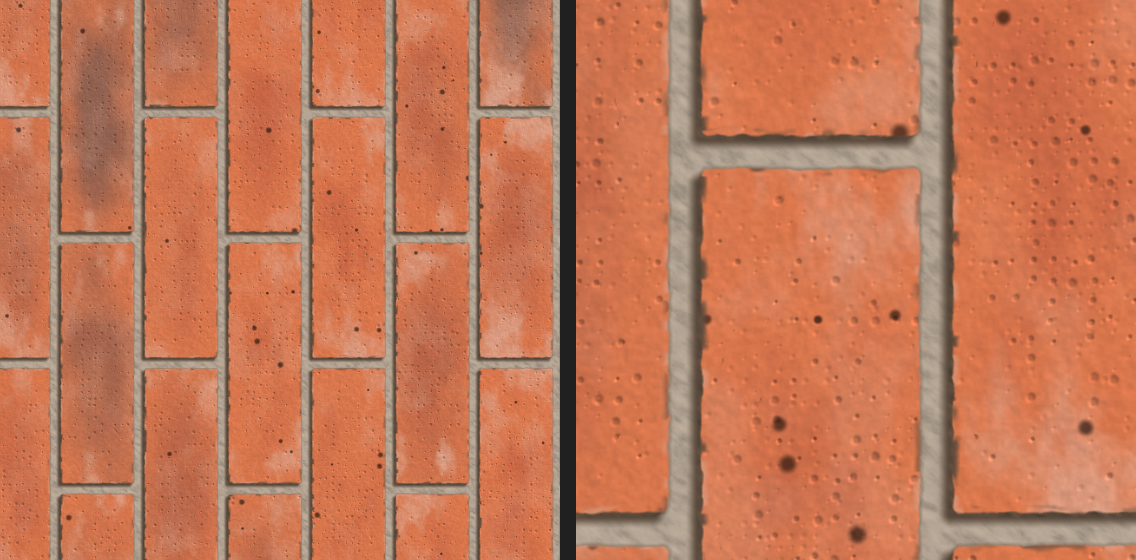
Left: the whole. Right: its middle third, enlarged.
This texture is drawn by a WebGL 2 fragment shader. Its source:

```glsl
#version 300 es
precision highp float;

uniform vec2 u_resolution;
out vec4 fragColor;

const vec2 PITCH = vec2(0.1496, 0.4488);
const vec2 ORIGIN = vec2(0.0990, 0.3516);
const float JOINT = 0.0200;
const vec2 LIGHT_DIR = vec2(0.7071);

const vec3 CLAY = vec3(0.855, 0.465, 0.300);
const vec3 RED_CLAY = vec3(0.780, 0.395, 0.265);
const vec3 FIRED = vec3(0.540, 0.375, 0.315);
const vec3 BLOOM = vec3(0.860, 0.660, 0.575);
const vec3 MORTAR = vec3(0.700, 0.640, 0.575);
const vec3 MORTAR_SHADOW = vec3(0.350, 0.285, 0.230);

float hash(vec2 p) {
    vec3 q = fract(p.xyx * vec3(0.1031, 0.1030, 0.0973));
    q += dot(q, q.yzx + 33.33);
    return fract((q.x + q.y) * q.z);
}

float noise(vec2 p) {
    vec2 i = floor(p), f = fract(p);
    f = f * f * (3.0 - 2.0 * f);
    return mix(mix(hash(i), hash(i + vec2(1, 0)), f.x),
               mix(hash(i + vec2(0, 1)), hash(i + vec2(1, 1)), f.x), f.y);
}

float fbm(vec2 p) {
    float sum = 0.0, gain = 0.5;
    for (int i = 0; i < 4; i++) {
        sum += gain * noise(p);
        p = p * 2.03 + 17.3;
        gain *= 0.5;
    }
    return sum / 0.9375;
}

float roundBox(vec2 p, vec2 halfSize, float radius) {
    vec2 q = abs(p) - halfSize + radius;
    return length(max(q, 0.0)) + min(max(q.x, q.y), 0.0) - radius;
}

// Scattered round dents, one candidate per grid cell
float pits(vec2 uv, float density, float amount) {
    vec2 g = uv * density, cell = floor(g);
    vec2 center = 0.35 + 0.3 * vec2(hash(cell + 3.1), hash(cell + 8.7));
    float radius = mix(0.12, 0.34, hash(cell + 21.4));
    float present = step(1.0 - amount, hash(cell + 40.2));
    return present * smoothstep(radius, radius * 0.3, length(fract(g) - center));
}

float surfaceHeight(vec2 uv, float amount) {
    return 0.6 * fbm(uv * 130.0) - 0.5 * pits(uv, 85.0, amount)
         - 0.3 * pits(uv + 0.37, 140.0, amount);
}

// Darker firing in two neighbourhoods, plus a random trace elsewhere
float firing(vec2 id) {
    float near = min(length(id - vec2(1.3, 0.7)), length(id - vec2(6.0, 1.0)));
    return max(smoothstep(0.98, 0.62, near), 0.4 * pow(hash(id + 61.0), 3.0));
}

vec3 brickColor(vec2 uv, vec2 p, vec2 halfSize, vec2 id) {
    vec2 seed = id * 7.31;
    vec2 rel = p / halfSize;
    float core = smoothstep(1.15, 0.15, length(rel * vec2(0.85, 1.0)));
    float clouds = fbm(uv * vec2(22.0, 13.0) + seed);
    float fired = firing(id);

    vec3 color = mix(CLAY, RED_CLAY, core * smoothstep(0.25, 0.75, clouds + 0.35 * hash(id + 5.0) - 0.1));
    color = mix(color, FIRED, fired * clamp(0.25 + 0.65 * core + 0.7 * (clouds - 0.5), 0.0, 0.9));

    // Pale mineral bloom, strongest toward the brick ends
    float ends = smoothstep(0.25, 0.9, abs(rel.y + 0.3 * (hash(id + 12.0) - 0.5)));
    float smear = fbm(uv * vec2(26.0, 17.0) - seed + 4.0);
    float bloom = smoothstep(0.42, 0.78, smear) * mix(0.25, 0.9, ends);
    color = mix(color, BLOOM, bloom * mix(0.45, 0.9, hash(id + 27.0)));

    // Raking light over grain and dents
    float amount = mix(0.12, 0.5, core);
    float height = surfaceHeight(uv, amount);
    float slope = height - surfaceHeight(uv + LIGHT_DIR * 0.002, amount);
    color *= 1.0 + 0.32 * slope - 0.12 * pits(uv, 85.0, amount);
    color *= 1.0 - 0.55 * pits(uv + 0.71, 45.0, 0.03);
    return color * (0.97 + 0.06 * noise(uv * 300.0));
}

vec3 mortarColor(vec2 uv, float shadow) {
    float grain = fbm(uv * vec2(150.0, 190.0) + uv.yx * 60.0);
    vec3 color = mix(MORTAR, MORTAR_SHADOW, clamp(shadow + 0.3 * (grain - 0.5), 0.0, 1.0));
    return color * (0.78 + 0.42 * grain);
}

void main() {
    vec2 uv = gl_FragCoord.xy / u_resolution;

    // Upright running bond: odd columns slide by half a brick
    vec2 grid = (uv - ORIGIN) / PITCH + vec2(1.0, 0.0);
    float column = floor(grid.x);
    grid.y += 0.5 * mod(column, 2.0);
    vec2 id = vec2(column, floor(grid.y));
    vec2 p = (fract(grid) - 0.5) * PITCH;
    vec2 halfSize = 0.5 * (PITCH - JOINT);

    // Ragged outline and the shadow it drops into the joint
    float ragged = 0.0028 * (fbm(uv * 120.0) - 0.5);
    float edge = roundBox(p, halfSize, 0.004) + ragged;
    float dropped = roundBox(p + 0.005 * LIGHT_DIR * 1.414, halfSize, 0.004);
    float shadow = smoothstep(0.005, -0.003, dropped) + 0.35 * smoothstep(0.003, 0.0, edge);

    // Worn rim: dark nicks and pale chips, more on the left side
    vec3 brick = brickColor(uv, p, halfSize, id);
    float rim = smoothstep(-0.005, -0.0005, edge);
    float wear = noise(uv * 95.0 + id * 3.7);
    float leftSide = smoothstep(0.5, -1.0, p.x / halfSize.x);
    brick = mix(brick, MORTAR_SHADOW, rim * smoothstep(0.62, 0.82, wear) * mix(0.45, 0.9, leftSide));
    brick = mix(brick, BLOOM, 0.5 * rim * smoothstep(0.35, 0.15, wear));

    float soft = max(1.0 / u_resolution.y, 0.001);
    vec3 color = mix(brick, mortarColor(uv, shadow), smoothstep(-soft, soft, edge));
    fragColor = vec4(color, 1.0);
}
```
